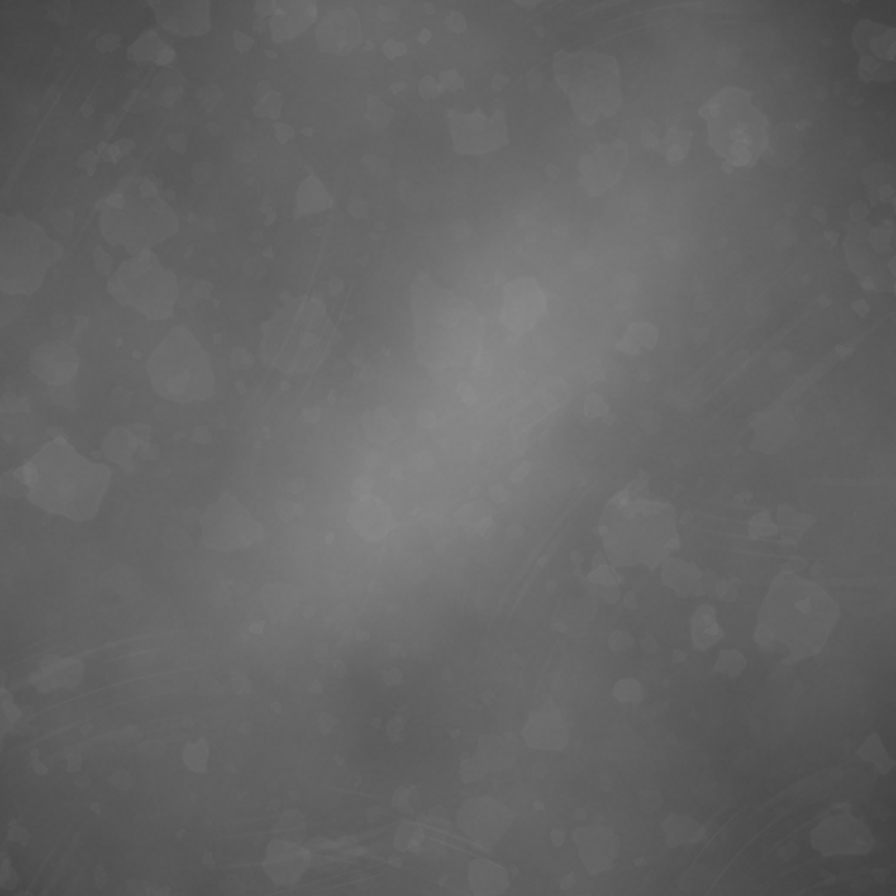
Write a WebGL 2 fragment shader that draws this background.

```glsl
#version 300 es
precision highp float;
// Worn grey plaster: a diagonal glow, dark corners, pale blotches and faint scratches.
uniform vec2 u_resolution;
out vec4 fragColor;

vec3 hash3(vec2 p) {
    vec3 q = fract(vec3(p.xyx) * vec3(0.1031, 0.1030, 0.0973));
    q += dot(q, q.yxz + 33.33);
    return fract((q.xxy + q.yzz) * q.zyx);
}

float noise(vec2 p) {
    vec2 i = floor(p), f = fract(p);
    f = f * f * (3.0 - 2.0 * f);
    return mix(mix(hash3(i).x, hash3(i + vec2(1, 0)).x, f.x),
               mix(hash3(i + vec2(0, 1)).x, hash3(i + vec2(1, 1)).x, f.x), f.y);
}

float fbm(vec2 p) {
    float sum = 0.0, weight = 0.5;
    for (int i = 0; i < 5; i++) {
        sum += weight * noise(p);
        p = mat2(1.6, 1.2, -1.2, 1.6) * p + 7.3;
        weight *= 0.5;
    }
    return sum;
}

float spot(vec2 p, vec2 center, vec2 size) {
    vec2 d = (p - center) / size;
    return exp(-dot(d, d));
}

// Irregular pale discs scattered on a jittered grid, with a thin bright rim
float blotches(vec2 p, float cells, float seed, float pixel) {
    vec2 g = p * cells, home = floor(g);
    vec2 wobble = vec2(noise(g * 4.0 + seed), noise(g * 4.0 + seed + 40.0)) - 0.5;
    wobble += 0.4 * (vec2(noise(g * 11.0), noise(g * 11.0 + 20.0)) - 0.5);
    float soft = max(0.025, pixel * cells), result = 0.0;
    for (int y = -1; y <= 1; y++)
    for (int x = -1; x <= 1; x++) {
        vec2 cell = home + vec2(x, y);
        vec3 h = hash3(cell + seed), k = hash3(cell + seed + 91.0);
        float radius = mix(0.14, 0.36, h.z * h.z);
        float d = length(g - cell - h.xy + 0.22 * wobble) - radius;
        float disc = 1.0 - smoothstep(-soft, soft, d);
        float rim = exp(-pow(d / (1.4 * soft), 2.0));
        float present = step(0.42, k.x) * mix(0.35, 1.0, k.y);
        result = max(result, present * (disc * 0.85 + rim * 0.2));
    }
    return result;
}

// Bundles of fine arcs, each cell with its own direction and bend
float scratches(vec2 p, float cells, float seed) {
    vec2 g = p * cells, home = floor(g);
    float result = 0.0;
    for (int y = -1; y <= 1; y++)
    for (int x = -1; x <= 1; x++) {
        vec2 cell = home + vec2(x, y);
        vec3 h = hash3(cell + seed), k = hash3(cell + seed + 57.0);
        vec2 d = g - cell - h.xy;
        float angle = mix(-0.5, 1.3, h.z);
        d = mat2(cos(angle), -sin(angle), sin(angle), cos(angle)) * d;
        d.y += (k.x - 0.5) * 0.7 * d.x * d.x;
        float line = smoothstep(0.64, 0.9, noise(vec2(d.x * 1.6, d.y * 36.0) + 50.0 * k.xy));
        float fade = smoothstep(1.0, 0.2, length(d * vec2(1.0, 1.7)));
        result += line * fade * step(0.5, k.z);
    }
    return result;
}

void main() {
    vec2 uv = gl_FragCoord.xy / u_resolution;
    float pixel = 1.0 / min(u_resolution.x, u_resolution.y);

    // Broad light: diagonal band, bright heart and shaded corners
    vec2 c = uv - vec2(0.51, 0.54);
    float along = dot(c, vec2(0.67, 0.74)), across = dot(c, vec2(0.74, -0.67));
    across += 0.06 * (fbm(uv * 4.0) - 0.5);
    float shade = 0.396;
    shade += 0.06 * exp(-pow(across / 0.14, 2.0) - pow(along / 0.48, 4.0));
    shade += 0.065 * exp(-pow(across / 0.13, 2.0) - pow(along / 0.22, 2.0));
    vec2 edge = abs(uv - 0.5) * 2.0;
    shade -= 0.10 * pow(edge.x * edge.y, 1.6) + 0.018 * pow(max(edge.x, edge.y), 6.0);
    shade -= 0.035 * spot(uv, vec2(0.97, 0.90), vec2(0.16, 0.25));
    shade -= 0.035 * spot(uv, vec2(0.93, 0.12), vec2(0.20, 0.16));
    shade -= 0.020 * spot(uv, vec2(0.04, 0.92), vec2(0.20, 0.15));
    shade -= 0.018 * spot(uv, vec2(0.45, 0.22), vec2(0.12, 0.10));
    shade += 0.025 * spot(uv, vec2(0.43, 0.98), vec2(0.12, 0.08));

    // Cloudy stains and blotches, quieter inside the glow
    shade += 0.06 * (fbm(uv * 5.0 + 3.0) - 0.48) + 0.035 * (fbm(uv * 17.0) - 0.48);
    float calm = 1.0 - 0.5 * spot(uv, vec2(0.47, 0.52), vec2(0.22, 0.24));
    float cluster = mix(0.35, 1.0, smoothstep(0.3, 0.65, noise(uv * 6.0 + 12.0)));
    float marks = 0.034 * blotches(uv, 8.0, 11.0, pixel);
    marks += 0.030 * blotches(uv, 14.0, 37.0, pixel) * cluster;
    marks += 0.026 * blotches(uv, 27.0, 73.0, pixel) * cluster;
    shade += marks * calm;

    // Fine scratches and grain
    shade += 0.016 * scratches(uv, 5.0, 23.0) * calm;
    shade += 0.010 * (noise(uv * 260.0) - 0.5);

    fragColor = vec4(vec3(shade), 1.0);
}
```
